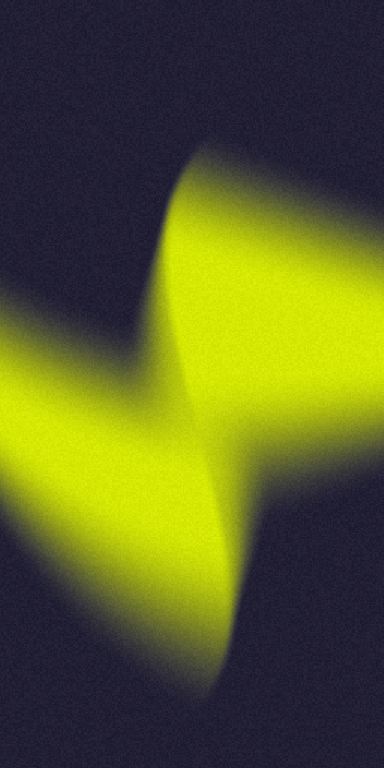
Give the GLSL for this background, as a Shadertoy shader.

```glsl
float hash(vec2 p) {
    vec3 q = fract(vec3(p.xyx) * 0.1031);
    q += dot(q, q.yzx + 33.33);
    return fract((q.x + q.y) * q.z);
}

// Soft horizontal band: fades in from a.x to a.y, out from b.x to b.y
float band(float y, vec2 a, vec2 b) {
    return smoothstep(a.x, a.y, y) * (1.0 - smoothstep(b.x, b.y, y));
}

float screenBlend(float a, float b) {
    return 1.0 - (1.0 - a) * (1.0 - b);
}

// S-shaped crease, as x for a depth below the top edge
float foldX(float y) {
    float s = y - 0.56;
    float s2 = s * s;
    return 0.515 + s * (0.533 - s2 * (3.1 + 8.5 * s2));
}

void mainImage(out vec4 fragColor, in vec2 fragCoord) {
    vec2 uv = fragCoord / iResolution.xy;
    float x = uv.x;
    float y = 1.0 - uv.y;
    float fromFold = x - foldX(y);

    // Two halves of the ribbon
    float xx = x * x;
    float leftBand = band(y,
        vec2(0.339 + 0.30 * x - 0.20 * xx, 0.525 + 0.27 * x - 0.15 * xx),
        vec2(0.553 + 0.40 * x - 0.25 * xx, 0.700 + 0.70 * x - 0.45 * xx));
    float r = 1.0 - x;
    float rightBand = band(y,
        vec2(0.254 - 0.20 * r, 0.417 - 0.165 * r),
        vec2(0.475 + 0.03 * r, 0.632 + 0.19 * r));

    // Glow spilling over the crease, widest near its middle
    float leftWidth = 0.03 + 0.14 * smoothstep(0.28, 0.52, y);
    float rightWidth = 0.17 - 0.14 * smoothstep(0.60, 0.82, y);
    float leftGlow = 0.8 * rightBand * (1.0 - smoothstep(0.0, leftWidth, -fromFold));
    float rightGlow = 0.8 * leftBand * (1.0 - smoothstep(0.0, rightWidth, fromFold));

    float light = mix(screenBlend(leftBand, leftGlow),
                      screenBlend(rightBand, rightGlow),
                      smoothstep(-0.014, 0.014, fromFold));

    // Navy to lime, with a bluish haze in the faint parts
    vec3 color = mix(vec3(0.13, 0.12, 0.20), vec3(0.83, 0.91, 0.01), light);
    color.b += 0.6 * light * pow(1.0 - light, 3.0);

    // Film grain
    color += 0.045 * (hash(floor(uv * vec2(256.0, 512.0))) - 0.5);
    fragColor = vec4(clamp(color, 0.0, 1.0), 1.0);
}
```
